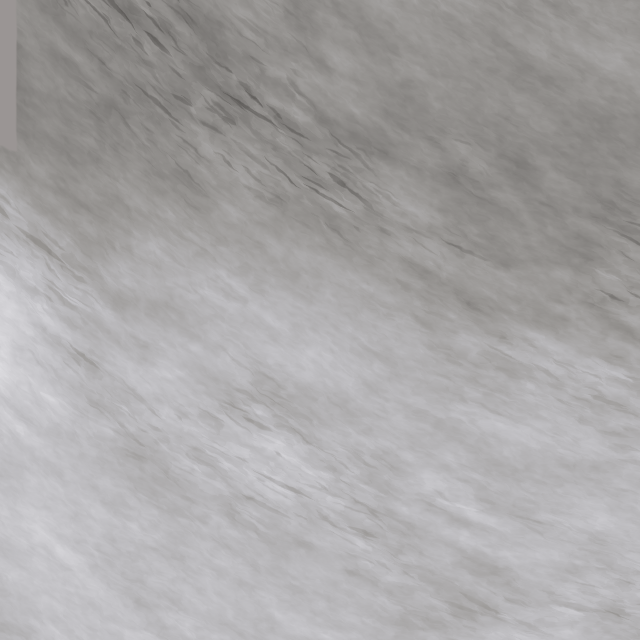
Write a WebGL 2 fragment shader that draws this texture.

```glsl
#version 300 es
precision highp float;

uniform vec2 u_resolution;
out vec4 fragColor;

// Tuning values, in units of the canvas
const float VEIN_ANGLE = 0.57;
const float VEIN_BEND = 0.20;
const float LIGHT_LEVEL = 0.722;
const float DARK_LEVEL = 0.562;
const float CORNER_SHADE = 0.045;
const float GLOW_STRENGTH = 0.13;
const float CLOUD_STRENGTH = 0.13;
const float STREAK_STRENGTH = 0.13;
const float FLAKE_STRENGTH = 0.030;
const float GRAIN_STRENGTH = 0.060;
const float FLECK_STRENGTH = 0.17;
const float PALE_STRENGTH = 0.055;
const float UPPER_BAND = 0.92;
const float LOWER_BAND = 0.47;
const vec3 WARM_TINT = vec3(0.010, 0.000, -0.010);
const vec3 COOL_TINT = vec3(0.000, -0.003, 0.012);
const vec3 WALL_COLOR = vec3(0.605, 0.585, 0.580);
const vec2 WALL_CORNER = vec2(0.026, 0.768);

// Integer hash, four values in 0..1
vec4 hash4(vec2 cell, uint seed) {
    uvec2 c = uvec2(ivec2(cell));
    uvec4 h = uvec4(c, c.x ^ seed, c.y + seed) * 1664525u + 1013904223u;
    for (int i = 0; i < 2; i++) {
        h += h.yzwx * h.wxyz;
        h ^= h >> 16u;
        h = h * 747796405u + seed;
    }
    h ^= h >> 15u;
    return vec4(h >> 8u) / 16777216.0;
}

float noise(vec2 p, uint seed) {
    vec2 i = floor(p);
    vec2 f = p - i;
    f = f * f * (3.0 - 2.0 * f);
    float low = mix(hash4(i, seed).x, hash4(i + vec2(1, 0), seed).x, f.x);
    float high = mix(hash4(i + vec2(0, 1), seed).x, hash4(i + vec2(1, 1), seed).x, f.x);
    return mix(low, high, f.y);
}

float fbm(vec2 p, uint seed) {
    float sum = 0.0;
    float weight = 0.5;
    for (int i = 0; i < 5; i++) {
        sum += weight * noise(p, seed + uint(i));
        p = mat2(1.9, 0.35, -0.35, 1.9) * p + 7.3;
        weight *= 0.5;
    }
    return sum;
}

// Scattered lens-shaped dashes lying along the x axis
float flecks(vec2 p, vec2 cellSize, float thickness, float density, uint seed) {
    vec2 home = floor(p / cellSize);
    float cover = 0.0;
    for (int y = -1; y <= 1; y++) {
        for (int x = -1; x <= 1; x++) {
            vec2 cell = home + vec2(x, y);
            vec4 r = hash4(cell, seed);
            vec4 s = hash4(cell, seed + 31u);
            vec2 d = p - (cell + r.xy) * cellSize;
            d.y += (s.x - 0.5) * 0.35 * d.x;
            float along = d.x / (cellSize.x * mix(0.15, 0.55, r.z));
            float halfWidth = thickness * mix(0.4, 1.0, s.y);
            float edge = abs(d.y) - halfWidth * (1.0 - along * along);
            float shape = 1.0 - smoothstep(-0.0014, 0.0014, edge);
            cover = max(cover, shape * step(r.w, density) * mix(0.35, 1.0, s.z));
        }
    }
    return cover;
}

float band(float v, float center, float width) {
    float d = (v - center) / width;
    return exp(-d * d);
}

void main() {
    vec2 p = gl_FragCoord.xy / u_resolution;

    // Curved coordinates along and across the veins
    vec2 dir = vec2(cos(VEIN_ANGLE), -sin(VEIN_ANGLE));
    float u = dot(p - 0.5, dir);
    vec2 flow = vec2(u, dot(p, vec2(-dir.y, dir.x)) - VEIN_BEND * u * u);
    vec2 ragged = flow;
    ragged.y += 0.018 * (fbm(flow * vec2(6.0, 10.0), 3u) - 0.5);
    ragged += vec2(0.014, 0.007) * (fbm(flow * vec2(60.0, 80.0), 5u) - 0.5);

    // Broad light falling from the lower left
    float height = p.y + 0.25 * p.x + 0.08 * (fbm(p * 3.0, 11u) - 0.5);
    float level = mix(LIGHT_LEVEL, DARK_LEVEL, smoothstep(0.48, 0.92, height));
    level += 0.030 * (1.0 - smoothstep(0.0, 0.6, length(p * vec2(1.0, 0.8))));
    level += 0.030 * smoothstep(1.0, 1.25, height);
    level -= CORNER_SHADE * band(length(p - vec2(0.08, 0.92)), 0.0, 0.28);
    vec2 glow = (p - vec2(-0.03, 0.50)) / vec2(0.10, 0.16);
    level += GLOW_STRENGTH * exp(-dot(glow, glow));

    // Clouds, brushed streaks, broken flakes and fine grain
    float veins = max(band(flow.y, UPPER_BAND, 0.14), 0.8 * band(flow.y, LOWER_BAND, 0.10));
    float patches = smoothstep(0.38, 0.60, fbm(flow * vec2(5.0, 8.0), 37u));
    float gather = patches * (0.15 + 0.85 * veins);
    level += CLOUD_STRENGTH * (fbm(ragged * vec2(5.0, 11.0), 17u) - 0.485);
    float streak = fbm(ragged * vec2(14.0, 48.0), 23u) - 0.485;
    level += STREAK_STRENGTH * streak * (0.6 + 0.7 * veins);
    float flake = fbm(ragged * vec2(24.0, 62.0), 61u);
    float chips = smoothstep(0.57, 0.63, flake) - smoothstep(0.40, 0.34, flake + 0.0) * 0.0;
    chips -= 1.0 - smoothstep(0.34, 0.40, flake);
    level += FLAKE_STRENGTH * chips * (0.35 + 0.65 * gather);
    level += GRAIN_STRENGTH * (fbm(ragged * vec2(70.0, 140.0), 29u) - 0.485);

    // Dark and pale flecks gathered in the vein bands
    float dark = flecks(ragged, vec2(0.10, 0.024), 0.0046, 0.60, 41u);
    dark = max(dark, 0.75 * flecks(ragged, vec2(0.055, 0.014), 0.0026, 0.55, 43u));
    float pale = flecks(ragged, vec2(0.07, 0.022), 0.0040, 0.50, 47u);
    level -= FLECK_STRENGTH * dark * gather * mix(0.65, 1.0, smoothstep(0.6, 0.9, height));
    level += PALE_STRENGTH * pale * (0.25 + 0.75 * gather);

    // Warm shadows, cool lights, and the plain wall at the upper left
    vec3 color = level + mix(WARM_TINT, COOL_TINT, smoothstep(0.56, 0.78, level));
    vec2 inside = vec2(WALL_CORNER.x - p.x, p.y - WALL_CORNER.y);
    inside += 0.008 * (noise(p * 40.0, 53u) - 0.5) * vec2(0.3, 2.0);
    float wall = smoothstep(-0.002, 0.002, min(inside.x, inside.y));
    fragColor = vec4(mix(color, WALL_COLOR, wall), 1.0);
}
```
